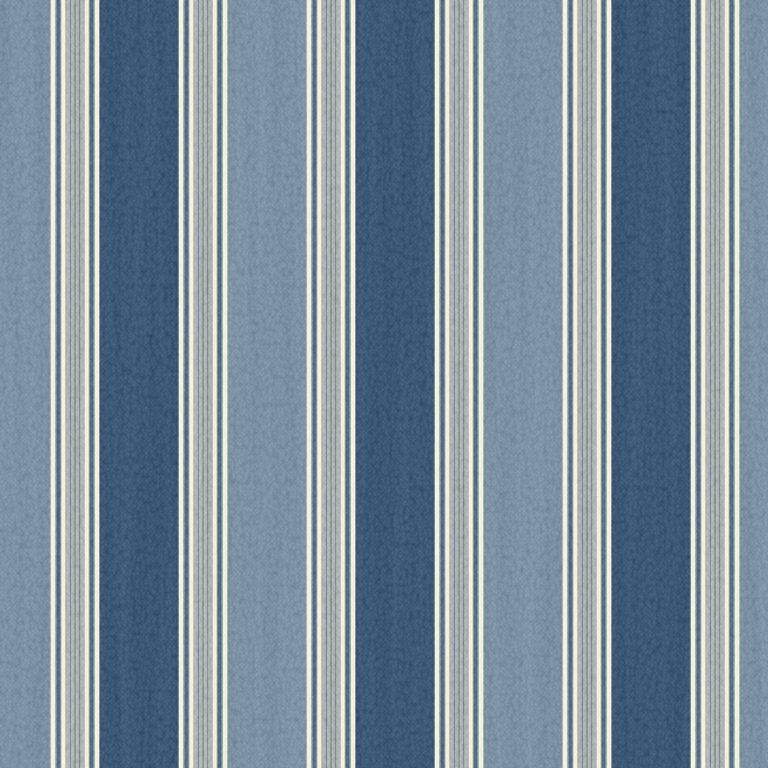
This pattern is drawn by a Shadertoy shader. Its source:

```glsl
// Woven ticking: alternating navy and slate-blue bands divided by cream pinstripe groups.

const float BANDS = 6.0;          // three navy and slate pairs
const float FIRST_TRIM = 0.586;   // centre of the first trim, in bands

const vec3 NAVY  = vec3(0.225, 0.340, 0.455);
const vec3 SLATE = vec3(0.480, 0.560, 0.635);
const vec3 CREAM = vec3(0.960, 0.940, 0.850);
const vec3 STONE = vec3(0.670, 0.705, 0.690);

vec2 hash2(vec2 p) {
    vec3 q = fract(p.xyx * vec3(0.1031, 0.1030, 0.0973));
    q += dot(q, q.yzx + 33.33);
    return fract((q.xx + q.yz) * q.zy);
}

// Distance to the nearest jittered cell point.
float cellular(vec2 p) {
    vec2 cell = floor(p), local = fract(p);
    float nearest = 2.0;
    for (int j = -1; j <= 1; j++) {
        for (int i = -1; i <= 1; i++) {
            vec2 offset = vec2(i, j);
            vec2 toPoint = offset + hash2(cell + offset) - local;
            nearest = min(nearest, dot(toPoint, toPoint));
        }
    }
    return sqrt(nearest);
}

// Layered sines: long warp threads that drift slowly along their length.
float warpStreaks(vec2 p) {
    float sum = 0.0, amplitude = 0.5, frequency = 83.0;
    for (int i = 0; i < 5; i++) {
        float drift = 1.4 * sin(p.y * (5.0 + 3.0 * float(i)) + p.x * 37.0);
        sum += amplitude * sin(p.x * frequency + drift + float(i) * 2.3);
        frequency *= 1.73;
        amplitude *= 0.87;
    }
    return sum;
}

// Brightness change from streaks, short slubs and the fine crossing threads.
float weave(vec2 p) {
    float slubs = 0.5 - cellular(p * vec2(200.0, 110.0));
    float grain = 0.5 - cellular(p * vec2(230.0, 240.0) + 17.0);
    float threads = sin(p.x * 1130.0) * sin(p.y * 1050.0 + 2.0 * sin(p.x * 91.0));
    return 0.011 * warpStreaks(p) + 0.060 * slubs + 0.050 * grain + 0.012 * threads;
}

// Coverage of a line, from the distance to its centre.
float line(float distance, float halfWidth, float blur) {
    return 1.0 - smoothstep(-blur, blur, abs(distance) - halfWidth);
}

// Mirrored trim: striped stone core between two pairs of cream lines.
vec3 trim(vec3 ground, float d, float blur) {
    vec3 col = mix(ground, SLATE, line(d, 0.172, blur));
    col = mix(col, NAVY, 0.65 * line(d - 0.130, 0.012, blur));
    col = mix(col, STONE, line(d, 0.080, blur));
    float pitch = 0.036;
    float pin = abs(fract(d / pitch + 0.5) - 0.5) * pitch;
    col = mix(col, SLATE * 0.86, 0.75 * line(pin, 0.005, blur) * line(d, 0.064, blur));
    col = mix(col, CREAM, line(d - 0.0915, 0.0155, blur));
    return mix(col, CREAM, line(d - 0.172, 0.0185, blur));
}

void mainImage(out vec4 fragColor, in vec2 fragCoord) {
    vec2 uv = fragCoord / iResolution.y;
    float blur = 0.6 * BANDS / iResolution.y;

    // Band position, with whole numbers at the trim centres
    float s = uv.x * BANDS - FIRST_TRIM;
    float d = abs(fract(s + 0.5) - 0.5);
    float isSlate = mod(floor(s), 2.0);

    vec3 ground = mix(NAVY, SLATE, isSlate);
    vec3 col = trim(ground, d, blur);

    // Pale lines show less of the cloth texture
    float creamness = smoothstep(0.65, 0.85, col.r);
    col += weave(uv) * mix(1.0, 0.35, creamness) * vec3(1.0, 0.98, 0.92);

    fragColor = vec4(clamp(col, 0.0, 1.0), 1.0);
}
```
